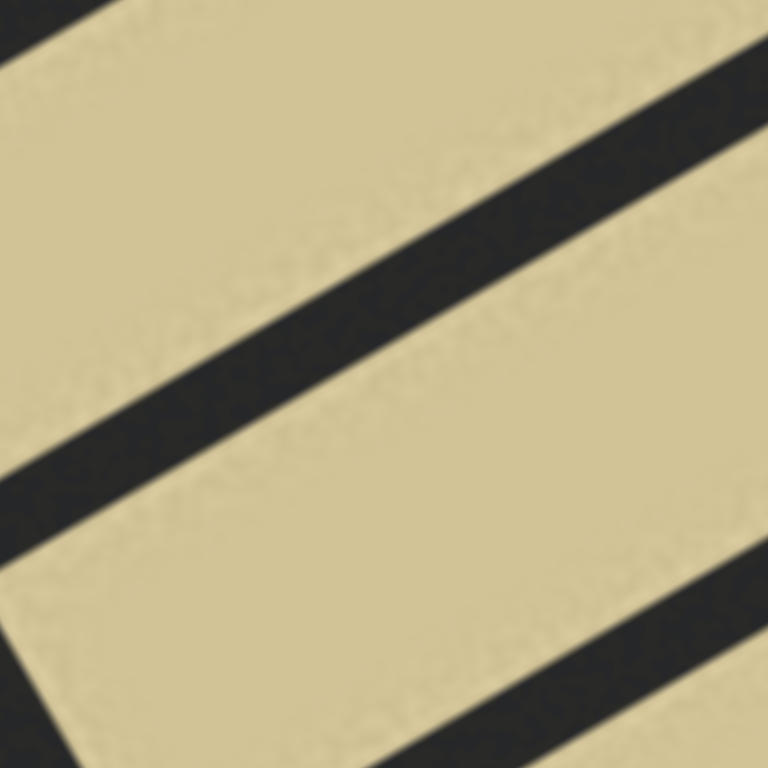
Give the GLSL for this pattern, as a WebGL 1 fragment shader.

```glsl
precision highp float;
// Large cream slats separated by dark joints, tilted 30 degrees.
// Joints are distances to repeated lines in a rotated frame; a soft rim
// and faint gradient noise tint the surface next to each joint.

uniform vec2 u_resolution;

#define TILT 0.5236                      // slat direction, radians
#define SLAT_PITCH 0.566                 // spacing of the long joints
#define SLAT_LENGTH 1.698                // spacing of the end joints
#define JOINT_ORIGIN vec2(0.041, 0.2752) // one joint crossing, rotated frame
#define JOINT_WIDTH 0.102
#define EDGE_SOFTNESS 0.0085
#define RIM_GAIN 0.018
#define GRAIN_SCALE 42.0
#define GRAIN_GAIN 0.035
#define CREAM vec3(0.820, 0.763, 0.590)
#define DARK_WARM vec3(0.160, 0.160, 0.152)
#define DARK_COOL vec3(0.150, 0.151, 0.160)

// Pseudo-random unit gradient for a lattice corner
vec2 latticeGradient(vec2 cell) {
  float h = fract(sin(dot(cell, vec2(127.1, 311.7))) * 43758.5);
  float angle = 6.28318 * h;
  return vec2(cos(angle), sin(angle));
}

// Gradient noise, centred on zero
float gradientNoise(vec2 p) {
  vec2 cell = floor(p);
  vec2 f = fract(p);
  vec2 w = f * f * f * (f * (f * 6.0 - 15.0) + 10.0);
  float a = dot(latticeGradient(cell), f);
  float b = dot(latticeGradient(cell + vec2(1.0, 0.0)), f - vec2(1.0, 0.0));
  float c = dot(latticeGradient(cell + vec2(0.0, 1.0)), f - vec2(0.0, 1.0));
  float d = dot(latticeGradient(cell + vec2(1.0)), f - vec2(1.0));
  return mix(mix(a, b, w.x), mix(c, d, w.x), w.y);
}

// Distance to the nearest of a set of evenly spaced lines
float repeatedLine(float x, float spacing) {
  return abs(mod(x + 0.5 * spacing, spacing) - 0.5 * spacing);
}

// Signed distance to the joints, negative inside them
float jointDistance(vec2 p) {
  float c = cos(TILT);
  float s = sin(TILT);
  vec2 q = vec2(c * p.x + s * p.y, c * p.y - s * p.x) - JOINT_ORIGIN;
  float longJoint = repeatedLine(q.y, SLAT_PITCH);
  float endJoint = repeatedLine(q.x, SLAT_LENGTH);
  return min(longJoint, endJoint) - 0.5 * JOINT_WIDTH;
}

void main() {
  float side = min(u_resolution.x, u_resolution.y);
  vec2 p = gl_FragCoord.xy / side;
  float dist = jointDistance(p);
  float grain = gradientNoise(p * GRAIN_SCALE);

  // Slat surface: light rim and mottling that fade away from the joint
  float rim = exp(-pow((dist - 0.016) / 0.008, 2.0));
  float mottling = grain * (1.0 - smoothstep(0.02, 0.13, dist));
  vec3 slat = CREAM + RIM_GAIN * rim + GRAIN_GAIN * mottling;

  // Joint: near-black drifting between warm and cool
  vec3 joint = mix(DARK_WARM, DARK_COOL, smoothstep(-0.1, 0.2, grain));

  // Keep the edge at least about one pixel wide at small sizes
  float softness = max(EDGE_SOFTNESS, 0.75 / side);
  float cover = smoothstep(-softness, softness, dist);
  gl_FragColor = vec4(mix(joint, slat, cover), 1.0);
}
```
